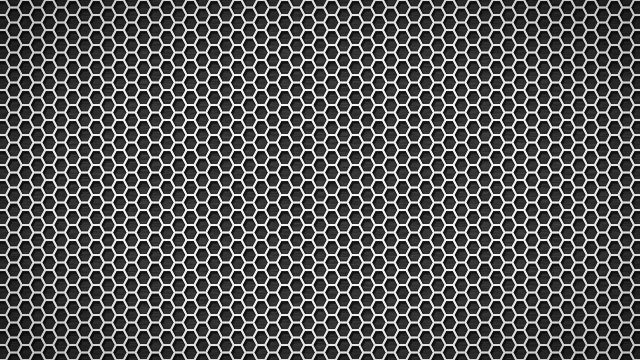
Write a Shadertoy shader that draws this pattern.

```glsl
// Pale hexagonal mesh casting a soft shadow on dark brushed metal
#define ROWS 24.0            // cells down the canvas
#define COLUMN_PITCH 0.785   // column spacing, in row heights
#define LINE_WIDTH 0.145     // mesh wire width, in row heights
#define SHADOW_SHIFT vec2(-0.07, 0.12)
#define SHADOW_BLUR 0.15
#define WIRE_COLOR vec3(0.95)
#define METAL_COLOR vec3(0.205)
#define SHADOW_COLOR vec3(0.065)
#define GRAIN 0.30
#define VIGNETTE 0.42

float hash(vec2 p) {
    return fract(sin(dot(p, vec2(127.1, 311.7))) * 43758.5453);
}

// Value noise, smooth in both directions
float noise(vec2 p) {
    vec2 i = floor(p), f = fract(p);
    f = f * f * (3.0 - 2.0 * f);
    return mix(mix(hash(i), hash(i + vec2(1, 0)), f.x),
               mix(hash(i + vec2(0, 1)), hash(i + vec2(1, 1)), f.x), f.y);
}

// Signed distance to one flat-topped hexagon of unit height
float hexagon(vec2 p) {
    p = abs(p);
    vec2 slantNormal = normalize(vec2(0.5, COLUMN_PITCH / 3.0));
    float slant = dot(p - vec2(COLUMN_PITCH * 2.0 / 3.0, 0.0), slantNormal);
    return max(p.y - 0.5, slant);
}

// Distance to the nearest wire axis, from two interleaved cell grids
float wireDistance(vec2 p) {
    vec2 period = vec2(2.0 * COLUMN_PITCH, 1.0);
    vec2 a = mod(p + 0.5 * period, period) - 0.5 * period;
    vec2 b = mod(p, period) - 0.5 * period;
    return -min(hexagon(a), hexagon(b));
}

// Fine horizontal scratches at two scales
float brushed(vec2 p) {
    return 0.6 * noise(p * vec2(1.2, 11.0)) + 0.4 * noise(p * vec2(3.0, 19.0) + 40.0);
}

void mainImage(out vec4 fragColor, in vec2 fragCoord) {
    vec2 centered = (fragCoord - 0.5 * iResolution.xy) / iResolution.y;
    vec2 p = centered * ROWS;
    float pixel = ROWS / iResolution.y;
    float halfWidth = 0.5 * LINE_WIDTH;

    // Edge falloff, stronger on the metal than on the wires
    vec2 q = 2.0 * fragCoord / iResolution.xy - 1.0;
    float falloff = VIGNETTE * smoothstep(0.25, 1.9, dot(q, q));

    // Brushed plate
    vec3 color = METAL_COLOR * (1.0 + GRAIN * (2.0 * brushed(p) - 1.0));
    color *= 1.0 - falloff;

    // Shadow along the upper left of each cell, plus contact darkening
    float shadowGap = wireDistance(p + SHADOW_SHIFT) - halfWidth;
    float wireGap = wireDistance(p) - halfWidth;
    float shadow = 1.0 - smoothstep(-0.02, SHADOW_BLUR, shadowGap);
    shadow = max(shadow, 0.6 * (1.0 - smoothstep(0.0, 0.10, wireGap)));
    color = mix(color, SHADOW_COLOR * (1.0 - falloff), shadow);

    // Wires
    float wire = 1.0 - smoothstep(-0.6 * pixel, 0.6 * pixel, wireGap);
    color = mix(color, WIRE_COLOR * (1.0 - 0.45 * falloff), wire);

    fragColor = vec4(color, 1.0);
}
```
